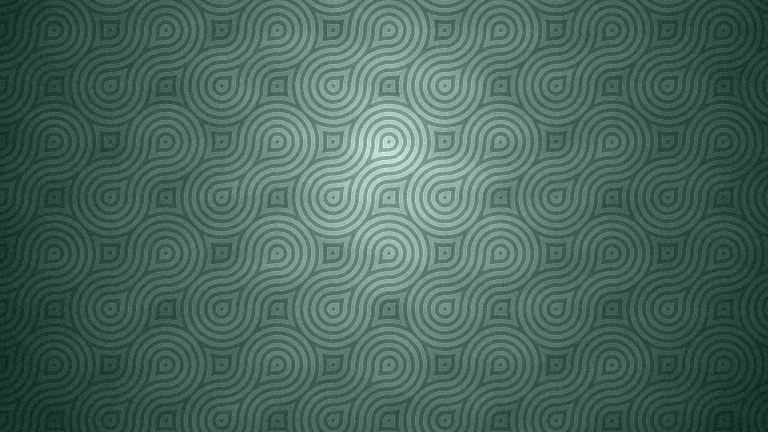
This pattern is drawn by a WebGL 2 fragment shader. Its source:

```glsl
#version 300 es
precision highp float;
// Embossed retro swirls: circles joined in diagonal pairs, with teardrop hearts
// and concave squares between them. A tiling of quarter arcs gives one continuous
// ring field, which is cut into bands, lit by a soft glow and lightly worn.

uniform vec2 u_resolution;
out vec4 fragColor;

const float CELL = 0.1291;              // lattice step, in canvas heights
const vec2 ANCHOR = vec2(0.9005, 0.4137); // one circle centre
const float BANDS = 7.0;                // bands from circle centre to square centre
const float BAND_HALF = 0.23;           // half width of a raised band, in periods
const float RIM_HALF = 0.05;            // half width of the pale rim, in periods
const float RELIEF = 0.34;              // contrast of raised bands
const float RIM_LIGHT = 0.22;
const float SINK = 0.16;                // shading of the squares
const vec2 GLOW_CENTRE = vec2(0.905, 0.615);
const vec2 GLOW_SHAPE = vec2(1.06, 0.92);
const float AMBIENT = 0.108;
const float GLOW = 0.62;
const float GLOW_FALLOFF = 2.35;
const float CORNER_SHADE = 0.075;
const float GRAIN = 0.05;
const float BLOTCH = 0.05;
const float SCRATCH = 0.18;
const vec3 TINT = vec3(0.0, 0.117, 0.070); // green cast added to the grey tone

float hash(vec2 p) {
  vec3 q = fract(vec3(p.xyx) * 0.1031);
  q += dot(q, q.yzx + 33.33);
  return fract((q.x + q.y) * q.z);
}

// Distance to the nearest of the jittered points.
float cellular(vec2 p) {
  vec2 cell = floor(p);
  float nearest = 2.0;
  for (int j = -1; j <= 1; j++) {
    for (int i = -1; i <= 1; i++) {
      vec2 c = cell + vec2(i, j);
      vec2 point = c + vec2(hash(c), hash(c + 57.0));
      nearest = min(nearest, length(p - point));
    }
  }
  return nearest;
}

// 0 at circle centres, 1 at square centres; continuous across tile edges.
float ringField(vec2 p) {
  vec2 tile = mod(floor(p), 2.0);
  vec2 q = fract(p);
  if (tile.x != tile.y) q.x = 1.0 - q.x;
  bool joined = tile.x + tile.y > 1.5;
  float toCircle = min(length(q), length(q - 1.0));
  float toSquare = min(length(q - vec2(1.0, 0.0)), length(q - vec2(0.0, 1.0)));
  return joined ? 1.0 - toSquare : toCircle;
}

void main() {
  vec2 uv = gl_FragCoord.xy / u_resolution.y;

  // Raised bands with thin pale rims
  float height = ringField((uv - ANCHOR) / CELL);
  float soft = 0.5 * BANDS / (CELL * u_resolution.y);
  float offset = abs(fract(height * BANDS) - 0.5);
  float band = 1.0 - smoothstep(BAND_HALF - soft, BAND_HALF + soft, offset);
  float rim = 1.0 - smoothstep(0.0, RIM_HALF + soft, abs(offset - BAND_HALF));

  // Central glow and dark corners
  float dist = length((uv - GLOW_CENTRE) * GLOW_SHAPE);
  float tone = AMBIENT + GLOW * exp(-GLOW_FALLOFF * sqrt(dist * dist + 0.006));
  tone -= CORNER_SHADE * smoothstep(0.7, 1.1, dist);

  // Wear: paper blotches, fine grain and small flecks
  float blotch = sin(uv.x * 13.0 + 2.0 * sin(uv.y * 9.0))
               * sin(uv.y * 17.0 + 1.5 * sin(uv.x * 11.0));
  blotch += 0.6 * sin(uv.y * 61.0 + 3.0 * sin(uv.x * 7.0));
  float grain = hash(floor(uv * 288.0)) - 0.5;
  float fleck = 1.0 - smoothstep(0.05, 0.20, cellular(uv * vec2(65.0, 90.0)));
  fleck *= smoothstep(0.3, 0.8, hash(floor(uv * 30.0)));

  // Relief keeps some depth where the light is weak
  float depth = tone * 0.8 + 0.06;
  tone += depth * (RELIEF * (band - 0.5) + RIM_LIGHT * rim);
  tone *= 1.0 - SINK * smoothstep(0.55, 0.95, height);
  tone *= 1.0 + BLOTCH * blotch - SCRATCH * fleck * (1.0 - 1.5 * band);
  tone += GRAIN * grain;

  fragColor = vec4(clamp(vec3(tone) + TINT, 0.0, 1.0), 1.0);
}
```
